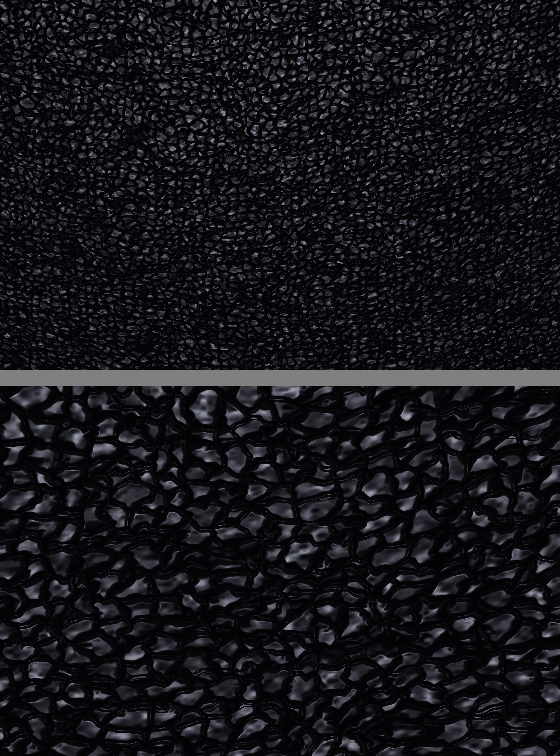
Top: the whole. Bottom: its middle third, enlarged.
This texture is drawn by a Shadertoy shader. Its source:

```glsl
#define GRAIN_DENSITY 40.0
#define CREASE_WIDTH 0.31
#define WRINKLE 0.46
#define SHEEN_WIDTH 1.25
#define SHEEN_GAIN 0.53
#define SLOPE_STEP 0.003
#define DEEP_BLACK vec3(0.011, 0.011, 0.018)
#define DIM_TINT vec3(0.83, 0.83, 1.0)
#define GLOSS_TINT vec3(0.9, 0.91, 1.0)

float hash(vec2 p) {
    return fract(sin(dot(p, vec2(127.1, 311.7))) * 43758.5453);
}

vec2 hash2(vec2 p) {
    return vec2(hash(p), hash(p + 57.3));
}

float noise(vec2 p) {
    vec2 i = floor(p), f = fract(p);
    f = f * f * (3.0 - 2.0 * f);
    return mix(mix(hash(i), hash(i + vec2(1, 0)), f.x),
               mix(hash(i + vec2(0, 1)), hash(i + vec2(1, 1)), f.x), f.y);
}

vec2 noise2(vec2 p) {
    return vec2(noise(p), noise(p + 31.7)) - 0.5;
}

// Gap between the two nearest cell centres: zero along the creases
float cellBorder(vec2 p) {
    vec2 cell = floor(p);
    float nearest = 8.0, second = 8.0;
    for (int y = -1; y <= 1; y++)
    for (int x = -1; x <= 1; x++) {
        vec2 id = cell + vec2(x, y);
        float d = length(id + 0.1 + 0.8 * hash2(id) - p);
        second = min(second, max(nearest, d));
        nearest = min(nearest, d);
    }
    return second - nearest;
}

// Hide coordinates: rows sag in the middle and flatten toward the bottom
vec2 hideSpace(vec2 p) {
    float across = p.x - 0.62;
    float sag = 0.27 * across * across * (1.15 - 0.6 * p.y);
    float row = p.y * (1.45 - 0.2 * p.y) - 1.3 * sag;
    return GRAIN_DENSITY * vec2(p.x + 0.015 * sin(5.0 * p.y), row)
         + 1.1 * noise2(p * 7.0);
}

// x: height of the hide, y: plate mask
vec2 surface(vec2 p) {
    vec2 q = hideSpace(p);
    vec2 w = q + 0.5 * noise2(q * 1.2) + 0.32 * noise2(q * 3.1);
    float crease = CREASE_WIDTH * (0.65 + 0.7 * noise(q * 0.45 + 9.0));
    float plate = smoothstep(0.0, crease, cellBorder(w));
    float furrow = abs(noise(w * vec2(0.28, 0.65) + 17.0) - 0.5);
    plate *= mix(0.2, 1.0, smoothstep(0.0, 0.06, furrow));
    float wrinkle = noise(q * 2.1 + 3.0) + 0.6 * noise(q * 4.1);
    return vec2(plate + WRINKLE * wrinkle, plate);
}

void mainImage(out vec4 fragColor, in vec2 fragCoord) {
    vec2 p = fragCoord / iResolution.y;
    vec2 screen = fragCoord / iResolution.xy;

    // Slope of the hide
    vec2 here = surface(p);
    vec2 slope = vec2(surface(p + vec2(SLOPE_STEP, 0)).x,
                      surface(p + vec2(0, SLOPE_STEP)).x) - here.x;
    slope /= SLOPE_STEP * GRAIN_DENSITY * 1.2;

    // Gloss from above: broad on the upper plates, thin rims below
    float facing = -dot(slope, vec2(-0.25, 1.0));
    float target = mix(0.85, 0.4, smoothstep(0.1, 0.9, screen.y));
    float miss = (facing - target) / SHEEN_WIDTH;
    float sheen = exp(-miss * miss - 0.12 * slope.x * slope.x);

    // Uneven polish and the pool of light near the top
    vec2 q = hideSpace(p);
    float polish = noise(q * 3.3 + 41.0);
    float glint = 0.24 + 1.05 * polish * polish;
    vec2 fromLight = (screen - vec2(0.47, 0.78)) * vec2(1.7, 1.1);
    float pool = mix(0.78, 1.08, exp(-1.6 * dot(fromLight, fromLight)));

    float body = here.y * (0.06 + sheen * glint);
    float light = max(SHEEN_GAIN * pool * body - 0.01, 0.0);
    vec3 tint = mix(DIM_TINT, GLOSS_TINT, min(light * 2.0, 1.0));
    fragColor = vec4(DEEP_BLACK + light * tint, 1.0);
}
```
